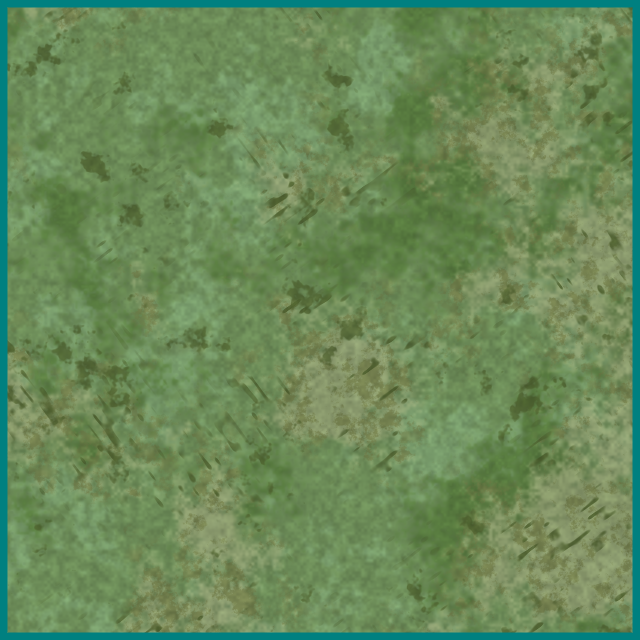
Give the GLSL for this texture, as a Shadertoy shader.

```glsl
// Worn meadow turf inside a thin teal frame. Layered value noise sets broad
// shade and dry patches, fine noise adds the grain, and stretched noise in
// two diagonal directions cuts short dark flecks where the grass is dry.

const vec3 TEAL       = vec3(0.00, 0.50, 0.50);
const vec3 GRASS      = vec3(0.425, 0.55, 0.345);
const vec3 SAGE       = vec3(0.47, 0.61, 0.42);
const vec3 DEEP_GREEN = vec3(0.34, 0.475, 0.245);
const vec3 STRAW      = vec3(0.56, 0.61, 0.44);
const vec3 OLIVE      = vec3(0.43, 0.47, 0.27);
const vec3 SOIL       = vec3(0.29, 0.36, 0.17);

const float FRAME_WIDTH  = 0.0117;
const float PATCH_SCALE  = 4.2;   // broad patches per canvas side
const float SHADE_SCALE  = 7.0;
const float GRAIN_SCALE  = 95.0;
const float SPECK_SCALE  = 210.0;
const vec2  FLECK_SCALE  = vec2(48.0, 125.0);
const float GRAIN_AMOUNT = 0.16;
const float SPECK_AMOUNT = 0.11;

float hash(vec2 cell) {
    uvec2 q = uvec2(ivec2(cell)) * uvec2(1597334673u, 3812015801u);
    uint n = (q.x ^ q.y) * 1597334673u;
    n = (n ^ (n >> 15)) * 2246822519u;
    n ^= n >> 13;
    return float(n >> 8) / 16777216.0;
}

float valueNoise(vec2 p) {
    vec2 cell = floor(p);
    vec2 f = fract(p);
    f = f * f * (3.0 - 2.0 * f);
    float low  = mix(hash(cell), hash(cell + vec2(1, 0)), f.x);
    float high = mix(hash(cell + vec2(0, 1)), hash(cell + vec2(1, 1)), f.x);
    return mix(low, high, f.y);
}

// Sum of octaves, turned between steps to hide the lattice; range 0 to 1.
float fbm(vec2 p, float gain) {
    float sum = 0.0, total = 0.0, weight = 1.0;
    for (int i = 0; i < 5; i++) {
        sum += weight * valueNoise(p);
        total += weight;
        weight *= gain;
        p = mat2(1.6, 1.2, -1.2, 1.6) * p + 17.3;
    }
    return sum / total;
}

// Noise stretched along one direction.
float strokes(vec2 p, vec2 along) {
    vec2 q = vec2(dot(p, along), dot(p, vec2(-along.y, along.x)));
    return valueNoise(q * FLECK_SCALE + 40.0);
}

vec3 turf(vec2 p) {
    // Broad layers
    float dryField = fbm(p * PATCH_SCALE + vec2(3.7, 21.4), 0.6);
    float shade = fbm(p * SHADE_SCALE + vec2(51.2, 8.6), 0.68);
    float cool  = fbm(p * SHADE_SCALE * 1.7 + vec2(12.1, 73.9), 0.72);

    // Fine layers, centred on zero
    float grain = valueNoise(p * GRAIN_SCALE) - 0.5;
    float speck = valueNoise(p * SPECK_SCALE + 31.0) - 0.5;
    float dry = smoothstep(0.49, 0.68, dryField + 0.10 * grain + 0.06 * speck);

    // Live grass, then straw and olive tufts over it
    vec3 color = mix(GRASS, SAGE, smoothstep(0.48, 0.70, cool + 0.12 * grain));
    color = mix(color, DEEP_GREEN, smoothstep(0.50, 0.69, shade + 0.10 * speck));
    color = mix(color, STRAW, 0.85 * dry);
    float tuft = fbm(p * 38.0 + 9.0, 0.7);
    float tuftZone = smoothstep(0.40, 0.58, dryField);
    color = mix(color, OLIVE, 0.75 * tuftZone * smoothstep(0.50, 0.68, tuft));

    // Flecks: direction drifts between the two diagonals
    float turn = smoothstep(0.40, 0.60, valueNoise(p * 5.0 + 64.0));
    float stroke = mix(strokes(p, vec2(0.8, 0.6)), strokes(p, vec2(0.6, -0.8)), turn);
    float clump = smoothstep(0.46, 0.64, fbm(p * 13.0 + 86.0, 0.6));
    float fleck = smoothstep(0.30, 0.12, stroke) * clump;
    color = mix(color, SOIL, fleck * mix(0.25, 0.85, tuftZone));

    // Rare dark hollows with ragged outlines
    float hollow = fbm(p * 15.0 + vec2(130.0, 47.0), 0.65);
    color = mix(color, SOIL, 0.75 * smoothstep(0.67, 0.76, hollow + 0.06 * speck));

    return color * (1.0 + GRAIN_AMOUNT * grain + SPECK_AMOUNT * speck);
}

void mainImage(out vec4 fragColor, in vec2 fragCoord) {
    vec2 uv = fragCoord / iResolution.xy;
    vec2 toEdge = min(uv, 1.0 - uv);
    float edgeDistance = min(toEdge.x, toEdge.y) - FRAME_WIDTH;
    float pixel = 1.0 / min(iResolution.x, iResolution.y);
    float inside = smoothstep(-0.7 * pixel, 0.7 * pixel, edgeDistance);
    fragColor = vec4(mix(TEAL, turf(uv), inside), 1.0);
}
```
